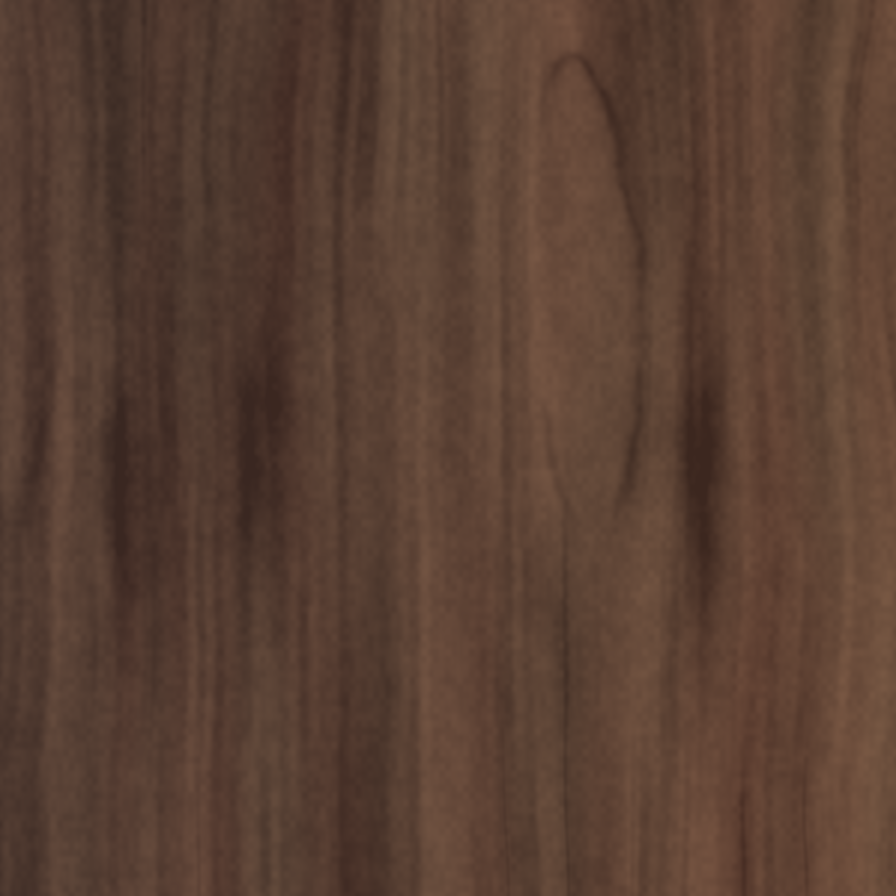
This texture is drawn by a WebGL 1 fragment shader. Its source:

```glsl
precision highp float;
// Dark walnut board: soft vertical grain from stretched noise at several
// scales, bent around a long closed growth ring, with smoky mineral stains
// placed in a loop and a fine mottle laid over the whole.
uniform vec2 u_resolution;

#define DARK vec3(0.285, 0.196, 0.158)
#define LIGHT vec3(0.440, 0.320, 0.252)
#define BAND_CONTRAST 0.62
#define STREAK_CONTRAST 0.72
#define FIBRE_CONTRAST 0.42
#define MOTTLE_CONTRAST 0.20
#define STAIN_DEPTH 0.62
#define RING_DEPTH 0.55
#define RING_CENTRE vec2(0.647, 0.662)
#define RING_RADII vec2(0.060, 0.272)
#define STAINS 5

float hash(vec2 p) {
  vec3 q = fract(p.xyx * vec3(0.1031, 0.1030, 0.0973));
  q += dot(q, q.yzx + 33.33);
  return fract((q.x + q.y) * q.z);
}

// Value noise, centred on zero.
float noise(vec2 p) {
  vec2 i = floor(p);
  vec2 f = fract(p);
  f = f * f * f * (f * (f * 6.0 - 15.0) + 10.0);
  float low = mix(hash(i), hash(i + vec2(1.0, 0.0)), f.x);
  float high = mix(hash(i + vec2(0.0, 1.0)), hash(i + vec2(1.0, 1.0)), f.x);
  return mix(low, high, f.y) - 0.5;
}

// Two rotated layers hide the noise lattice.
float softNoise(vec2 p) {
  vec2 turned = vec2(0.8 * p.x - 0.6 * p.y, 0.6 * p.x + 0.8 * p.y);
  return 0.65 * noise(p) + 0.5 * noise(turned * 1.9 + 17.3);
}

// Approximate signed distance to the wavering growth ring.
float ringDistance(vec2 p) {
  vec2 q = p - RING_CENTRE;
  q.x += 0.030 * noise(p * vec2(5.0, 9.0) + 4.7);
  q += 0.012 * noise(p * vec2(22.0, 26.0) + 31.0);
  float k = length(q / RING_RADII);
  return k * (k - 1.0) / (length(q / (RING_RADII * RING_RADII)) + 0.001);
}

// Smoky stains: blunt above, drawn out into a tail below.
float stains(vec2 p) {
  p.x += 0.026 * softNoise(p * vec2(9.0, 11.0) + 8.0);
  p.y += 0.10 * noise(p * vec2(45.0, 4.0));
  float total = 0.0;
  for (int i = 0; i < STAINS; i++) {
    float n = float(i);
    vec2 d = p - vec2(0.13 + 0.1625 * n, 0.47 + 0.10 * sin(1.5708 * n));
    float reach = d.y > 0.0 ? 0.085 : 0.20;
    float width = 0.021 + 0.008 * hash(vec2(n, 5.0));
    float strength = min(abs(n - 2.0), 1.0);
    total += strength * exp(-pow(d.x / width, 2.0) - pow(d.y / reach, 2.0));
  }
  return total;
}

// Grain drawn out along y, in a coordinate already bent by the flow.
float grain(vec2 p) {
  float band = softNoise(p * vec2(9.0, 0.9) + 2.3);
  float streak = noise(p * vec2(31.0, 1.7) + 11.0);
  streak += 0.5 * noise(p * vec2(53.0, 2.4) + 47.0);
  float fibre = noise(p * vec2(92.0, 3.5) + 71.0);
  return BAND_CONTRAST * band + STREAK_CONTRAST * 0.85 * streak
       + FIBRE_CONTRAST * fibre;
}

// Narrow dark growth lines that come and go.
float growthLines(vec2 p) {
  float level = abs(noise(p * vec2(15.0, 1.1) + 23.0));
  float mask = smoothstep(-0.1, 0.3, noise(p * vec2(8.0, 3.2) + 61.0));
  return mask * (1.0 - smoothstep(0.0, 0.10, level));
}

void main() {
  vec2 uv = gl_FragCoord.xy / u_resolution;
  float ring = ringDistance(uv);
  float inside = 1.0 - smoothstep(-0.025, 0.004, ring);

  // Flow: slow wander plus spreading around the ring.
  vec2 fromRing = uv - RING_CENTRE;
  float k = length(fromRing / RING_RADII);
  vec2 flow = uv;
  flow.x -= 0.42 * fromRing.x * exp(-0.5 * k * k);
  flow.x += 0.030 * noise(uv * vec2(3.0, 2.6) + 13.0);
  flow.x += 0.007 * noise(uv * vec2(12.0, 8.0) + 29.0);

  // Tone: 0 is DARK, 1 is LIGHT; the board brightens to the right.
  float tone = 0.24 + 0.20 * smoothstep(0.40, 0.52, uv.x) + 0.20 * uv.x;
  tone += 0.12 * (0.5 - uv.y) * (1.0 - uv.x);
  tone += grain(flow) * mix(1.0, 0.35, inside) + 0.04 * inside;
  tone -= 0.26 * growthLines(flow) * (1.0 - inside);
  tone -= STAIN_DEPTH * stains(uv) * (1.0 - 0.8 * inside);

  // Ring outline with a soft shadow outside it.
  float presence = smoothstep(-0.35, 0.25, noise(uv * vec2(9.0, 8.0) + 3.0));
  float outline = exp(-pow(ring / 0.007, 2.0));
  float shadow = exp(-max(ring, 0.0) / 0.018) * (1.0 - inside);
  tone -= RING_DEPTH * presence * (0.75 * outline + 0.35 * shadow);

  // Fine pores and cloudy mottle.
  tone += MOTTLE_CONTRAST * noise(uv * vec2(150.0, 125.0));
  tone += MOTTLE_CONTRAST * softNoise(uv * vec2(48.0, 38.0) + 5.0);

  vec3 colour = mix(DARK, LIGHT, clamp(tone, -0.35, 1.25));
  float redness = softNoise(flow * vec2(13.0, 1.5) + 83.0);
  colour += redness * vec3(0.020, -0.010, -0.006);
  colour += (uv.x - 0.5) * vec3(0.012, 0.0, -0.014);
  gl_FragColor = vec4(colour, 1.0);
}
```
